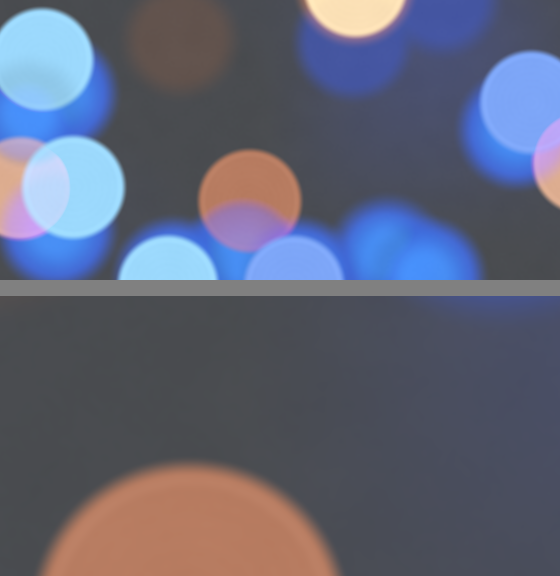
Top: the whole. Bottom: its middle third, enlarged.
Write a Shadertoy shader that draws this background.

```glsl
// Soft out-of-focus lights around a dark grey centre: crisp pale discs over
// blurred blue halos. Discs follow a wobbling ellipse and a row along the base,
// and are blended by lightening so that overlaps glow.

vec2 gradientAt(vec2 cell) {
    vec2 h = vec2(dot(cell, vec2(127.1, 311.7)), dot(cell, vec2(269.5, 183.3)));
    return 2.0 * fract(sin(h) * 43758.5) - 1.0;
}

float gradientNoise(vec2 p) {
    vec2 i = floor(p), f = fract(p), u = f * f * (3.0 - 2.0 * f);
    vec2 e = vec2(0.0, 1.0);
    return mix(mix(dot(gradientAt(i), f), dot(gradientAt(i + e.yx), f - e.yx), u.x),
               mix(dot(gradientAt(i + e), f - e), dot(gradientAt(i + 1.0), f - 1.0), u.x), u.y);
}

// Colour and opacity of each kind of light
const int BROWN = 0, NAVY = 1, BLUE = 2, SKY = 3, CYAN = 4, ORANGE = 5, PEACH = 6, CREAM = 7;
const vec4 LIGHTS[8] = vec4[8](
    vec4(0.40, 0.33, 0.30, 0.85), vec4(0.25, 0.34, 0.67, 0.85),
    vec4(0.24, 0.40, 0.84, 0.95), vec4(0.49, 0.65, 0.97, 1.00),
    vec4(0.61, 0.85, 0.99, 1.00), vec4(0.73, 0.49, 0.38, 0.97),
    vec4(0.93, 0.72, 0.59, 0.90), vec4(1.00, 0.90, 0.72, 1.00));

// Kinds in order around the ellipse
const int RING[11] = int[11](PEACH, SKY, NAVY, CREAM, BROWN, CYAN, BLUE, PEACH, CYAN, ORANGE, BLUE);

vec3 addLight(vec3 base, vec2 p, float radius, float blur, vec4 light) {
    float d = length(p) - radius;
    float cover = smoothstep(blur, -blur, d) * light.a;
    vec3 lit = max(base * 0.92, light.rgb);
    // Warm light over blue turns to a muted lilac
    float muted = 0.5 * smoothstep(0.45, 0.85, base.b) * step(light.b, light.r);
    return mix(base, mix(lit, 0.5 * (base + light.rgb), muted), cover);
}

// Blurred disc, brighter toward its middle when blue
vec3 addSoftLight(vec3 base, vec2 p, float radius, float blur, int kind) {
    vec4 light = LIGHTS[kind];
    if (kind == BLUE)
        light.rgb += vec3(0.04, 0.17, 0.15) * smoothstep(radius, 0.3 * radius, length(p));
    return addLight(base, p, radius, blur, light);
}

// Sharp disc with a faint bright rim
vec3 addCrispLight(vec3 base, vec2 p, float radius, vec4 light) {
    float d = length(p) - radius;
    light.rgb += 0.018 * exp(-pow((d + 0.018) / 0.008, 2.0)) + 0.0015 * sin(d * 260.0);
    return addLight(base, p, radius, 0.013, light);
}

void mainImage(out vec4 fragColor, in vec2 fragCoord) {
    vec2 p = (fragCoord - 0.5 * iResolution.xy) / iResolution.y;

    // Grey backdrop with a bluish haze toward the upper right
    float haze = smoothstep(0.75, 0.0, length(p - vec2(0.55, 0.3)));
    haze += 0.25 * gradientNoise(p * 2.0 + 4.0);
    vec3 col = mix(vec3(0.288, 0.297, 0.312), vec3(0.29, 0.32, 0.48), clamp(haze, 0.0, 1.0) * 0.8);

    // Lights around the ellipse
    for (int i = 0; i < 11; i++) {
        float n = float(i), angle = radians(30.0 * n - 10.0);
        float c = cos(angle);
        vec2 centre = vec2(c, 0.42 * sin(angle) + 0.11 - 0.12 * c * c);
        centre += vec2(0.1 * cos(2.0 * n), 0.07 * sin(n) - 0.08 * sin(2.0 * n));
        int kind = RING[i];
        vec2 q = p - centre;
        if (kind <= BLUE) {
            col = addSoftLight(col, q, 0.185, 0.05, kind);
        } else {
            if (kind != PEACH) {
                vec2 shift = vec2(-0.06 * sin(n), -0.2 * abs(sin(0.5 * n)));
                col = addSoftLight(col, q - shift, 0.195, 0.04, kind == CREAM ? NAVY : BLUE);
            }
            if (kind == CREAM)
                col = addLight(col, q, 0.198, 0.035, LIGHTS[ORANGE]);
            col = addCrispLight(col, q, 0.183, LIGHTS[kind]);
        }
    }

    // Row of lights cut by the lower edge, cooling to blue on the right
    for (int i = 0; i < 3; i++) {
        vec2 q = p - vec2(0.45 * float(i) - 0.4, -0.52);
        col = addSoftLight(col, q - vec2(0.02, 0.03), 0.195, 0.04, BLUE);
        if (i < 2) col = addCrispLight(col, q, 0.178, LIGHTS[CYAN - i]);
    }

    // Slight unevenness of the light
    col += 0.010 * gradientNoise(p * 12.0) + 0.004 * gradientNoise(p * 70.0);
    fragColor = vec4(clamp(col, 0.0, 1.0), 1.0);
}
```
